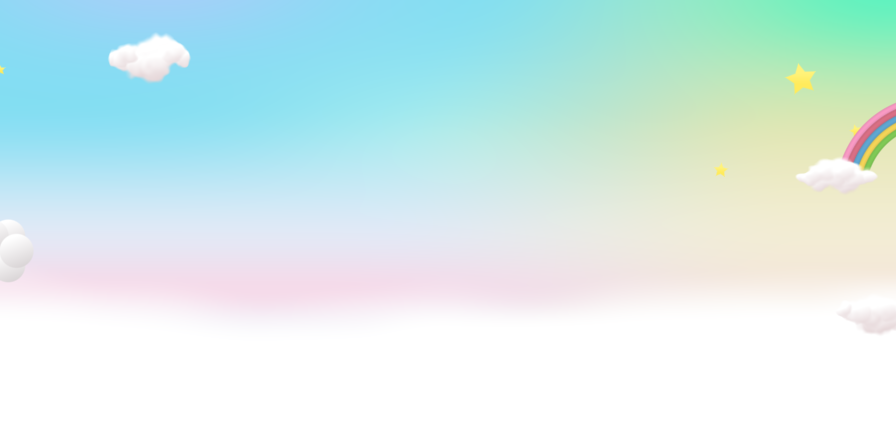
A WebGL 1 fragment shader for this background:

```glsl
precision highp float;

uniform vec2 u_resolution;

// Sky colours
const vec3 AQUA = vec3(0.51, 0.87, 0.95);
const vec3 PALE_AQUA = vec3(0.69, 0.94, 0.93);
const vec3 LAVENDER = vec3(0.68, 0.80, 0.98);
const vec3 CREAM = vec3(0.90, 0.90, 0.69);
const vec3 MINT = vec3(0.37, 0.95, 0.75);
const vec3 HAZE_COOL = vec3(0.88, 0.92, 0.97);
const vec3 HAZE_WARM = vec3(0.95, 0.93, 0.83);
const vec3 PINK = vec3(0.97, 0.85, 0.91);
const vec3 WHITE = vec3(1.0);

// Object colours
const vec3 STAR_YELLOW = vec3(1.0, 0.92, 0.36);
const vec3 CLOUD_SHADOW = vec3(0.86, 0.78, 0.79);
const vec3 BALL_SHADOW = vec3(0.76, 0.73, 0.74);
const vec3 BOW_PINK = vec3(0.94, 0.58, 0.74);
const vec3 BOW_RED = vec3(0.82, 0.42, 0.50);
const vec3 BOW_BLUE = vec3(0.36, 0.63, 0.79);
const vec3 BOW_YELLOW = vec3(0.92, 0.80, 0.33);
const vec3 BOW_GREEN = vec3(0.48, 0.76, 0.32);

// Layout, in canvas heights
const vec2 BOW_CENTRE = vec2(2.083, 0.570);
const float BOW_INNER = 0.150;
const float BOW_OUTER = 0.217;
const float BOW_FOOT = 0.622;
const vec2 BALL_CENTRE = vec2(0.0, 0.44);
const float BALL_RADIUS = 0.038;
const float FOG_LEVEL = 0.355;
const float FOG_SOFTNESS = 0.065;
const float PI = 3.14159;

float hash(vec2 p) {
  return fract(sin(dot(p, vec2(127.1, 311.7))) * 4375.85);
}

float noise(vec2 p) {
  vec2 i = floor(p), f = fract(p);
  f = f * f * (3.0 - 2.0 * f);
  return mix(mix(hash(i), hash(i + vec2(1, 0)), f.x),
             mix(hash(i + vec2(0, 1)), hash(i + vec2(1, 1)), f.x), f.y);
}

float glow(vec2 p, vec2 centre, vec2 spread) {
  vec2 q = (p - centre) / spread;
  return exp(-dot(q, q));
}

vec3 sky(vec2 p) {
  float warm = smoothstep(0.8, 1.8, p.x - 0.7 * max(p.y - 0.7, 0.0));
  vec3 col = mix(AQUA, PALE_AQUA, 0.8 * glow(p, vec2(1.02, 0.66), vec2(0.42, 0.2)));
  col = mix(col, LAVENDER, 0.85 * glow(p, vec2(0.36, 1.06), vec2(0.4, 0.16)));
  col = mix(col, CREAM, warm);
  col = mix(col, MINT, glow(p, vec2(2.0, 1.03), vec2(0.5, 0.2)));

  // Horizon haze, pink band and white fog
  float haze = 1.0 - smoothstep(0.45, 0.78, p.y);
  col = mix(col, mix(HAZE_COOL, HAZE_WARM, warm), haze);
  float band = exp(-pow((p.y - 0.35) / 0.09, 2.0));
  col = mix(col, PINK, band * mix(0.9, 0.3, smoothstep(0.7, 1.8, p.x)));
  float level = FOG_LEVEL - 0.055 * glow(p, vec2(0.55, p.y), vec2(0.3, 1.0))
              - 0.04 * glow(p, vec2(1.15, p.y), vec2(0.32, 1.0))
              + 0.035 * (noise(p * vec2(5.0, 12.0)) - 0.5);
  float fog = 1.0 - smoothstep(level - FOG_SOFTNESS, level + FOG_SOFTNESS, p.y);
  return mix(col, WHITE, fog);
}

// Five-pointed star with a lighter middle
vec3 addStar(vec3 col, vec2 p, vec2 centre, float radius, float tilt, float aa) {
  vec2 q = p - centre;
  float sector = 2.0 * PI / 5.0;
  float a = mod(atan(q.x, q.y + 1e-5) + tilt + 0.5 * sector, sector) - 0.5 * sector;
  vec2 folded = length(q) * vec2(cos(a), abs(sin(a)));
  vec2 tip = vec2(radius, 0.0);
  vec2 side = 0.52 * radius * vec2(cos(0.5 * sector), sin(0.5 * sector)) - tip;
  float d = dot(folded - tip, normalize(vec2(side.y, -side.x)));
  vec3 tint = mix(STAR_YELLOW, vec3(1.0, 0.98, 0.6), 0.5 * smoothstep(-0.4, 0.5, q.y / radius));
  return mix(col, tint, 1.0 - smoothstep(-aa, aa, d));
}

vec3 addRainbow(vec3 col, vec2 p, float aa) {
  float r = length(p - BOW_CENTRE);
  float band = 5.0 * (BOW_OUTER - r) / (BOW_OUTER - BOW_INNER);
  float blur = 5.0 * aa / (BOW_OUTER - BOW_INNER);
  vec3 bow = mix(BOW_PINK, BOW_RED, smoothstep(1.0 - blur, 1.0 + blur, band));
  bow = mix(bow, BOW_BLUE, smoothstep(2.0 - blur, 2.0 + blur, band));
  bow = mix(bow, BOW_YELLOW, smoothstep(3.0 - blur, 3.0 + blur, band));
  bow = mix(bow, BOW_GREEN, smoothstep(4.0 - blur, 4.0 + blur, band));
  bow *= 0.94 + 0.1 * sin(PI * fract(band));
  float mask = smoothstep(-blur, blur, band) * (1.0 - smoothstep(5.0 - blur, 5.0 + blur, band));
  return mix(col, bow, mask * smoothstep(BOW_FOOT - 0.008, BOW_FOOT + 0.008, p.y));
}

// Ball lit from above; extra light is added to its own shading
vec3 addPuff(vec3 col, vec2 q, float radius, float soft, vec3 shadow, float light) {
  vec2 n = q / radius;
  float lit = clamp(0.72 + 0.35 * dot(n, vec2(-0.35, 0.9)) + light, 0.0, 1.0);
  float mask = 1.0 - smoothstep(1.0 - soft, 1.0 + soft, length(n));
  return mix(col, mix(shadow, WHITE, lit), mask);
}

vec3 addCloud(vec3 col, vec2 p, vec2 centre, vec2 size, float seed) {
  vec2 q = (p - centre) / size;
  q += 0.1 * (vec2(noise(q * 7.0 + seed), noise(q * 7.0 + seed + 31.0)) - 0.5);
  for (int i = 0; i < 18; i++) {
    float k = float(i);
    float x = 2.0 * fract(k * 0.618 + seed) - 1.0;
    float bulge = 1.0 - abs(x);
    vec2 offset = vec2(0.86 * x, 0.7 * bulge * (hash(vec2(k, seed)) - 0.5));
    col = addPuff(col, q - offset, 0.14 + 0.2 * bulge, 0.25, CLOUD_SHADOW, 0.1 + 0.5 * q.y);
  }
  return col;
}

// Ring of round lobes
vec3 addBallCloud(vec3 col, vec2 p, float aa) {
  for (int i = 1; i <= 6; i++) {
    float a = float(i) * PI / 3.0;
    vec2 q = p - BALL_CENTRE - 0.97 * BALL_RADIUS * vec2(cos(a), sin(a));
    col = addPuff(col, q, BALL_RADIUS, aa / BALL_RADIUS, BALL_SHADOW, 0.0);
  }
  return col;
}

void main() {
  vec2 p = gl_FragCoord.xy / u_resolution.y;
  float aa = 1.0 / u_resolution.y;
  vec3 col = sky(p);
  col = addStar(col, p, vec2(1.789, 0.823), 0.036, 0.2, aa);
  col = addStar(col, p, vec2(1.609, 0.620), 0.016, -0.1, aa);
  col = addStar(col, p, vec2(1.911, 0.708), 0.014, 0.3, aa);
  col = addStar(col, p, vec2(0.0, 0.844), 0.012, 0.1, aa);
  col = addRainbow(col, p, aa);
  col = addCloud(col, p, vec2(0.336, 0.872), vec2(0.096, 0.100), 0.3);
  col = addCloud(col, p, vec2(1.867, 0.604), vec2(0.092, 0.078), 1.7);
  col = addCloud(col, p, vec2(1.955, 0.307), vec2(0.090, 0.092), 2.4);
  col = addBallCloud(col, p, aa);
  gl_FragColor = vec4(col, 1.0);
}
```
